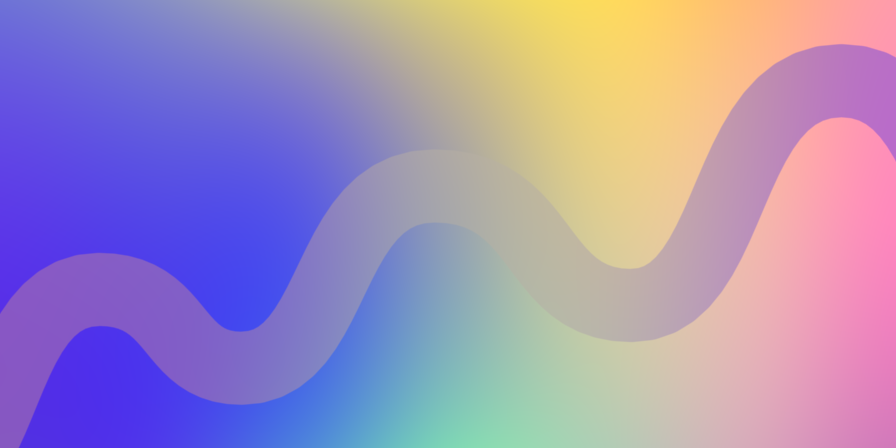
This background is drawn by a Shadertoy shader. Its source:

```glsl
// A translucent winding ribbon over a soft blue, yellow, mint and pink mesh gradient.
#define HALF_WIDTH 0.0815
#define RIBBON_ALPHA 0.5
#define CREST_HANDLE 0.58
#define TROUGH_HANDLE 0.51
#define STEPS 20
#define RIBBON_START vec3(0.73, 0.50, 0.63)
#define RIBBON_MIDDLE vec3(0.72, 0.69, 0.64)
#define RIBBON_END vec3(0.43, 0.28, 0.86)

const int COLUMNS = 7;
const int KNOTS = 7;

// Mesh colours, evenly spaced from left to right
const vec3 TOP_ROW[COLUMNS] = vec3[COLUMNS](
    vec3(0.43, 0.45, 0.84), vec3(0.52, 0.55, 0.78), vec3(0.68, 0.68, 0.65),
    vec3(0.87, 0.81, 0.46), vec3(0.99, 0.86, 0.36), vec3(1.00, 0.73, 0.47),
    vec3(1.00, 0.61, 0.67));
const vec3 MIDDLE_ROW[COLUMNS] = vec3[COLUMNS](
    vec3(0.36, 0.22, 0.91), vec3(0.32, 0.27, 0.91), vec3(0.33, 0.34, 0.90),
    vec3(0.58, 0.62, 0.70), vec3(0.86, 0.80, 0.58), vec3(0.95, 0.73, 0.66),
    vec3(1.00, 0.53, 0.74));
const vec3 BOTTOM_ROW[COLUMNS] = vec3[COLUMNS](
    vec3(0.32, 0.19, 0.88), vec3(0.31, 0.22, 0.92), vec3(0.30, 0.51, 0.86),
    vec3(0.49, 0.84, 0.71), vec3(0.68, 0.81, 0.71), vec3(0.84, 0.67, 0.73),
    vec3(0.82, 0.47, 0.73));

// Alternating troughs and crests of the ribbon's centre line
const vec2 PATH[KNOTS] = vec2[KNOTS](
    vec2(-0.182, -0.094), vec2(0.221, 0.354), vec2(0.539, 0.178),
    vec2(0.969, 0.585), vec2(1.409, 0.318), vec2(1.878, 0.820),
    vec2(2.330, 0.350));

// Catmull-Rom colour ramp
vec3 ramp(vec3 row[COLUMNS], float x) {
    float position = clamp(x, 0.0, 1.0) * float(COLUMNS - 1);
    int i = min(int(position), COLUMNS - 2);
    float t = position - float(i);
    vec3 a = row[max(i - 1, 0)];
    vec3 b = row[i];
    vec3 c = row[i + 1];
    vec3 d = row[min(i + 2, COLUMNS - 1)];
    return b + 0.5 * t * (c - a + t * (2.0 * a - 5.0 * b + 4.0 * c - d
             + t * (3.0 * (b - c) + d - a)));
}

// Three ramps joined by a vertical parabola
vec3 meshGradient(vec2 uv) {
    float y = uv.y;
    return ramp(BOTTOM_ROW, uv.x) * (1.0 - y) * (1.0 - 2.0 * y)
         + ramp(MIDDLE_ROW, uv.x) * 4.0 * y * (1.0 - y)
         + ramp(TOP_ROW, uv.x) * y * (2.0 * y - 1.0);
}

float segmentDistance(vec2 p, vec2 a, vec2 b) {
    vec2 ab = b - a;
    float t = clamp(dot(p - a, ab) / dot(ab, ab), 0.0, 1.0);
    return length(p - a - ab * t);
}

// Cubic Bezier with level tangents at both ends
vec2 spanPoint(vec2 a, vec2 b, float startHandle, float endHandle, float t) {
    float s = 1.0 - t;
    float ease = t * t * (3.0 - 2.0 * t);
    float along = 3.0 * s * s * t * startHandle
                + 3.0 * s * t * t * (1.0 - endHandle) + t * t * t;
    return mix(a, b, vec2(along, ease));
}

float pathDistance(vec2 p) {
    float nearest = 1e3;
    for (int i = 0; i < KNOTS - 1; i++) {
        bool crestFirst = i % 2 == 1;
        float startHandle = crestFirst ? CREST_HANDLE : TROUGH_HANDLE;
        float endHandle = crestFirst ? TROUGH_HANDLE : CREST_HANDLE;
        vec2 previous = PATH[i];
        for (int j = 1; j <= STEPS; j++) {
            float t = float(j) / float(STEPS);
            vec2 next = spanPoint(PATH[i], PATH[i + 1], startHandle, endHandle, t);
            nearest = min(nearest, segmentDistance(p, previous, next));
            previous = next;
        }
    }
    return nearest;
}

void mainImage(out vec4 fragColor, in vec2 fragCoord) {
    vec2 uv = fragCoord / iResolution.xy;
    vec2 p = vec2(uv.x * 2.0, uv.y);
    float pixel = 1.0 / iResolution.y;

    // Background
    vec3 color = meshGradient(uv);

    // Ribbon tint and coverage
    vec3 tint = mix(RIBBON_START, RIBBON_MIDDLE, smoothstep(0.2, 0.48, uv.x));
    tint = mix(tint, RIBBON_END, smoothstep(0.55, 1.0, uv.x));
    float coverage = smoothstep(pixel, -pixel, pathDistance(p) - HALF_WIDTH);
    color = mix(color, tint, RIBBON_ALPHA * coverage);

    fragColor = vec4(clamp(color, 0.0, 1.0), 1.0);
}
```
